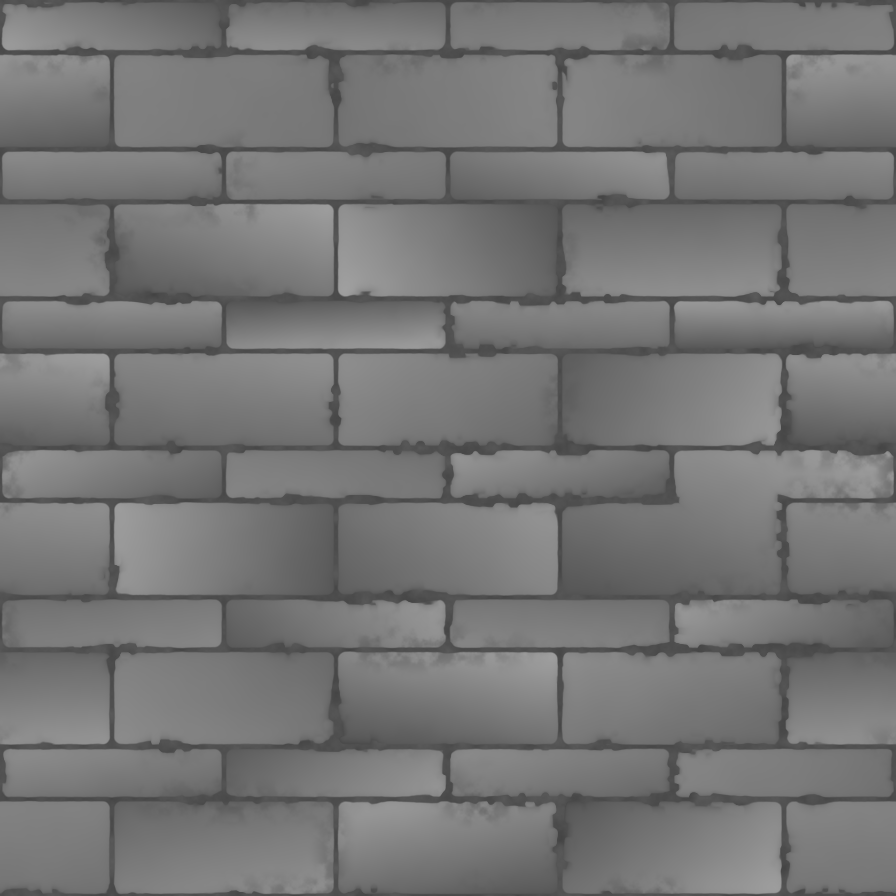
A Shadertoy shader for this texture:

```glsl
// Grey stone wall: thin and tall courses alternate in a half-step running bond.
// Rounded-box distances shape the stones, hashed linear gradients shade them,
// and tiling noise chips their edges and mottles the mortar.

const float COLUMNS = 4.0;
const float COURSE_PAIRS = 6.0;
const float THIN_SPLIT = 0.35;                  // part of a pair in the thin course
const vec2 THIN_HALF = vec2(0.1224, 0.0266);
const vec2 TALL_HALF = vec2(0.1224, 0.0514);
const float THIN_CENTER = 0.176;                // within a pair, from its top
const float TALL_CENTER = 0.676;
const float CORNER = 0.008;
const float CHIP_DEPTH = 0.0055;
const float STONE_TONE = 0.485;
const float MORTAR_TONE = 0.31;
const vec2 GRADIENT_RANGE = vec2(0.025, 0.16);  // weakest and strongest shading
const vec2 JOINED_ID = vec2(3.0, 3.0);          // column and pair of the joined stone
const vec2 JOINED_CENTER = vec2(0.8125, 0.5833);
const vec2 JOINED_HALF = vec2(0.185, 0.081);
const vec2 BRIDGE_CENTER = vec2(0.8151, 0.57);
const vec2 BRIDGE_HALF = vec2(0.0573, 0.045);

float hash(vec2 p) {
    vec3 q = fract(p.xyx * 0.1031);
    q += dot(q, q.yzx + 33.33);
    return fract((q.x + q.y) * q.z);
}

// Value noise that repeats once per canvas
float noise(vec2 p, float cells) {
    p *= cells;
    vec2 i = floor(p), f = fract(p);
    vec2 u = f * f * (3.0 - 2.0 * f);
    vec2 a = mod(i, cells), b = mod(i + 1.0, cells);
    float seed = cells * 1.7;
    return mix(mix(hash(a + seed), hash(vec2(b.x, a.y) + seed), u.x),
               mix(hash(vec2(a.x, b.y) + seed), hash(b + seed), u.x), u.y);
}

float layeredNoise(vec2 p, float cells) {
    float sum = 0.0, weight = 0.533;
    for (int i = 0; i < 4; i++) {
        sum += weight * noise(p, cells);
        cells *= 2.0;
        weight *= 0.5;
    }
    return sum;
}

float roundedBox(vec2 p, vec2 halfSize, float radius) {
    vec2 q = abs(p) - halfSize + radius;
    return length(max(q, 0.0)) + min(max(q.x, q.y), 0.0) - radius;
}

void mainImage(out vec4 fragColor, in vec2 fragCoord) {
    vec2 p = fragCoord / iResolution.xy;
    p.y = 1.0 - p.y;                            // courses count from the top
    float pixel = 1.0 / min(iResolution.x, iResolution.y);

    // Find the stone cell
    float pair = floor(p.y * COURSE_PAIRS);
    bool thin = fract(p.y * COURSE_PAIRS) < THIN_SPLIT;
    float shift = thin ? 0.0 : 0.5;
    float column = floor(p.x * COLUMNS + shift);
    vec2 center = vec2((column + 0.5 - shift) / COLUMNS,
                       (pair + (thin ? THIN_CENTER : TALL_CENTER)) / COURSE_PAIRS);
    vec2 halfSize = thin ? THIN_HALF : TALL_HALF;
    vec2 id = vec2(mod(column, COLUMNS), pair);
    float dist = roundedBox(p - center, halfSize, CORNER);

    // Random gradient for each stone
    vec2 seed = id * vec2(7.0, 13.0) + (thin ? 3.0 : 58.0);
    float angle = 6.2832 * hash(seed);
    vec2 slope = vec2(cos(angle), sin(angle));
    float strength = mix(GRADIENT_RANGE.x, GRADIENT_RANGE.y, hash(seed + 31.0));

    // One thin stone and the tall one below it share a body and a gradient
    dist = min(dist, roundedBox(p - BRIDGE_CENTER, BRIDGE_HALF, 0.0));
    bool bridge = all(lessThan(abs(p - BRIDGE_CENTER), BRIDGE_HALF));
    if (bridge || all(equal(id, JOINED_ID))) {
        center = JOINED_CENTER;
        halfSize = JOINED_HALF;
        slope = vec2(0.6, -0.8);
        strength = 0.15;
    }
    vec2 local = (p - center) / halfSize;
    float shade = dot(local, slope) / (abs(slope.x) + abs(slope.y));
    float stone = STONE_TONE + strength * shade;

    // Chips and soft grime come in patches along the edges
    float patchy = smoothstep(0.4, 0.85, noise(p, 22.0));
    float grain = layeredNoise(p, 64.0);
    float chips = smoothstep(0.3, 0.75, noise(p, 115.0));
    dist += CHIP_DEPTH * patchy * chips + 0.002 * (grain - 0.5);
    float grimeArea = smoothstep(0.62, 0.9, noise(p + 0.37, 11.0));
    float grime = grimeArea * smoothstep(-0.03, 0.0, dist) * smoothstep(0.3, 0.7, grain);
    stone *= 1.0 - 0.14 * exp(min(dist, 0.0) / 0.004) * (0.3 + patchy);
    stone = mix(stone, MORTAR_TONE + 0.04, 0.6 * grime);
    stone += 0.016 * (layeredNoise(p, 24.0) - 0.5);

    // Mottled mortar, then stones on top
    float mortar = MORTAR_TONE + 0.11 * (grain - 0.5);
    float cover = 1.0 - smoothstep(-pixel, pixel, dist);
    fragColor = vec4(vec3(mix(mortar, stone, cover)), 1.0);
}
```
